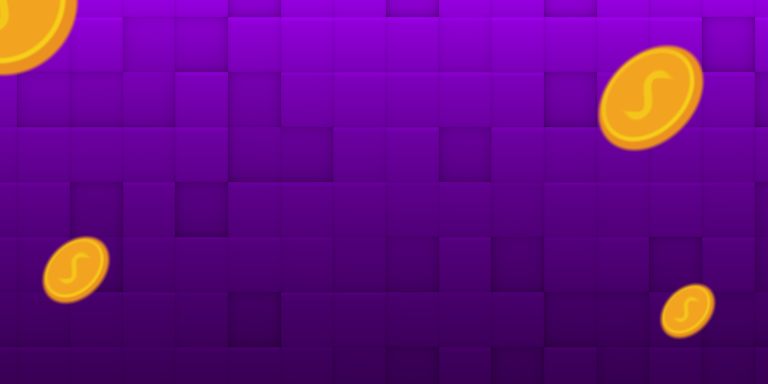
Reproduce this background procedurally as a Shadertoy shader.

```glsl
// Wall of raised violet blocks under a vertical gradient, with soft floating gold discs.

const vec2 TILE = vec2(0.1372, 0.1432);
const vec2 TILE_ORIGIN = vec2(0.0450, 0.0960);
const vec3 VIOLET = vec3(0.667, 0.0, 1.0);
const vec3 GOLD = vec3(0.95, 0.64, 0.12);
const vec3 GOLD_RIM = vec3(0.92, 0.57, 0.12);
const vec3 GOLD_LIGHT = vec3(0.96, 0.81, 0.10);

float hash(vec2 p) {
    vec3 q = fract(p.xyx * vec3(0.1031, 0.1030, 0.0973));
    q += dot(q, q.yzx + 33.33);
    return fract((q.x + q.y) * q.z);
}

// Block height: mostly level, with a few sunken cells.
float blockHeight(vec2 cell) {
    float h = hash(cell + 37.0);
    return 0.35 * h + 0.65 * smoothstep(0.15, 0.30, h);
}

// Shadow cast by a higher neighbour, at distance d from the shared edge.
float edgeShadow(float d, float rise) {
    return max(rise, 0.0) * exp(-d / 0.013);
}

// Relative brightness of the block wall.
float wallShade(vec2 p) {
    vec2 grid = (p - TILE_ORIGIN) / TILE;
    vec2 cell = floor(grid);
    vec2 low = fract(grid) * TILE;
    vec2 high = TILE - low;
    float h = blockHeight(cell);

    float shadow = 0.0;
    shadow += edgeShadow(low.x, blockHeight(cell - vec2(1, 0)) - h);
    shadow += edgeShadow(high.x, blockHeight(cell + vec2(1, 0)) - h);
    shadow += edgeShadow(low.y, blockHeight(cell - vec2(0, 1)) - h);
    shadow += edgeShadow(high.y, blockHeight(cell + vec2(0, 1)) - h);

    // Lit upper bevel and dim seams
    float bevel = exp(-pow((high.y - 0.005) / 0.004, 2.0));
    float seam = exp(-min(low.x, high.x) / 0.003) + exp(-low.y / 0.004);
    float slope = (low.y / TILE.y - 0.5) * 0.04;
    return 0.97 + 0.06 * h + slope + 0.09 * bevel * h
         - 0.07 * seam - 0.17 * shadow;
}

// Soft coverage of a band: 1 inside, 0 outside.
float softFill(float d, float blur) {
    return 1.0 - smoothstep(-blur, blur, d);
}

// Signed distance estimate to an ellipse in its own axes.
float ellipseDistance(vec2 p, vec2 radii) {
    float k = length(p / radii);
    return k * (k - 1.0) / max(length(p / (radii * radii)), 0.001);
}

// Tilted disc with a thick edge, bright ring and wavy ridge.
vec3 addDisc(vec3 base, vec2 p, float size, float aspect) {
    float blur = 0.007;
    vec2 q = vec2(p.x + p.y, p.x - p.y) * 0.70711;
    vec2 radii = size * vec2(1.0, aspect);
    float body = softFill(ellipseDistance(q, radii), blur);

    // Face is shifted away from the visible edge
    vec2 face = q + vec2(0.0, 0.07 * size);
    float faceEdge = ellipseDistance(face, radii * 0.88);
    float ring = softFill(abs(faceEdge + 0.03 * size) - 0.035 * size, blur * 0.7);
    float facing = 0.65 + 0.35 * smoothstep(-0.5, 0.5, face.y / radii.y);

    // Embossed wave along the long axis
    vec2 u = face / radii;
    float wave = u.y + 0.23 * sin(6.5 * u.x);
    float steep = length(vec2(1.0, 1.5 * cos(6.5 * u.x)));
    float ridge = softFill(abs(wave) / steep * radii.y - 0.055 * size, blur * 0.6);
    ridge *= softFill((abs(u.x) - 0.48) * size, blur);

    vec3 col = mix(GOLD_RIM, GOLD, softFill(faceEdge, blur));
    col = mix(col, GOLD_LIGHT, ring * facing);
    col = mix(col, GOLD_LIGHT, ridge * 0.8);
    return mix(base, col, body);
}

void mainImage(out vec4 fragColor, in vec2 fragCoord) {
    vec2 p = fragCoord / iResolution.y;
    float right = iResolution.x / iResolution.y;

    // Violet wall, fading downward
    float glow = 0.86 * exp(-0.97 * (1.0 - p.y));
    vec3 col = VIOLET * glow * wallShade(p);

    // Gold discs
    col = addDisc(col, p - vec2(0.016, 0.990), 0.190, 0.95);
    col = addDisc(col, p - vec2(right - 0.305, 0.745), 0.156, 0.72);
    col = addDisc(col, p - vec2(0.198, 0.297), 0.0985, 0.72);
    col = addDisc(col, p - vec2(right - 0.209, 0.190), 0.080, 0.72);

    fragColor = vec4(clamp(col, 0.0, 1.0), 1.0);
}
```
